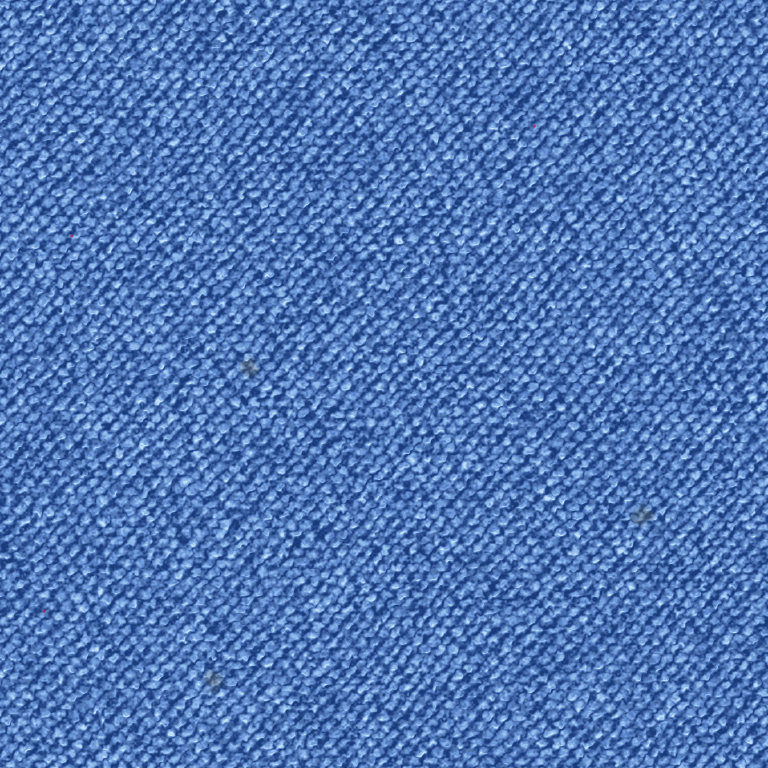
Give the GLSL for this texture, as a three.js fragment shader.

```glsl
// Blue woven cloth with slanted, glinting stitches and a few faint stains.
varying vec2 vUv;

vec2 hash22(vec2 p) {
  vec3 q = fract(vec3(p.xyx) * vec3(0.1031, 0.1030, 0.0973));
  q += dot(q, q.yzx + 33.33);
  return fract((q.xx + q.yz) * q.zy);
}

// Two independent channels of smooth value noise
vec2 noise2(vec2 p) {
  vec2 cell = floor(p);
  vec2 f = fract(p);
  f = f * f * (3.0 - 2.0 * f);
  vec2 low = mix(hash22(cell), hash22(cell + vec2(1.0, 0.0)), f.x);
  vec2 high = mix(hash22(cell + vec2(0.0, 1.0)), hash22(cell + 1.0), f.x);
  return mix(low, high, f.y);
}

vec2 rotate(vec2 p, float angle) {
  float c = cos(angle), s = sin(angle);
  return vec2(c * p.x + s * p.y, c * p.y - s * p.x);
}

// Brightness of the topmost stitch on a brick-like sheared lattice
float weave(vec2 p, vec2 fray) {
  float row = p.y / 0.6;
  vec2 home = floor(vec2(p.x - 0.58 * row, row));
  float top = 0.0;
  for (int j = -1; j <= 1; j++) {
    for (int i = -1; i <= 1; i++) {
      vec2 id = home + vec2(float(i), float(j));
      vec2 rnd = hash22(id + 101.0);
      vec2 center = id + 0.5 + (hash22(id + 217.0) - 0.5) * 0.17;
      vec2 d = p - vec2(center.x + 0.58 * center.y, 0.6 * center.y) + fray;
      vec2 body = rotate(d, 0.4 + 0.4 * rnd.x) / vec2(0.46, 0.27);
      float r2 = dot(body, body);
      // Bright curl of thread along the lower edge
      vec2 curl = d - vec2(0.03, -0.14);
      curl.y -= 1.3 * curl.x * curl.x;
      curl = rotate(curl, 0.3) / vec2(0.25, 0.075);
      float stitch = exp(-r2 * sqrt(r2)) * (0.78 + 0.26 * rnd.y);
      stitch += 0.6 * rnd.x * exp(-dot(curl, curl));
      top = max(top, stitch);
    }
  }
  return top;
}

// Shadow to highlight blues
vec3 dye(float tone) {
  vec3 c = mix(vec3(0.10, 0.23, 0.48), vec3(0.15, 0.29, 0.55), smoothstep(-0.2, 0.05, tone));
  c = mix(c, vec3(0.24, 0.39, 0.65), smoothstep(0.05, 0.22, tone));
  c = mix(c, vec3(0.32, 0.47, 0.69), smoothstep(0.22, 0.41, tone));
  c = mix(c, vec3(0.34, 0.51, 0.80), smoothstep(0.41, 0.54, tone));
  c = mix(c, vec3(0.44, 0.61, 0.85), smoothstep(0.54, 0.71, tone));
  c = mix(c, vec3(0.56, 0.73, 0.92), smoothstep(0.78, 0.98, tone));
  return mix(c, vec3(0.76, 0.88, 0.97), smoothstep(1.02, 1.4, tone));
}

void main() {
  // Uneven pull of the cloth and ragged stitch edges
  vec2 p = vUv * 50.0;
  p += (noise2(vUv * 5.0) - 0.5) * 0.9 + (noise2(vUv * 22.0 + 5.0) - 0.5) * 0.2;
  vec2 fray = (noise2(vUv * 190.0 + 9.0) - 0.5) * 0.34;

  // Stitches, fine fibres and slight wear
  vec2 fibre = noise2(rotate(vUv, 0.5) * vec2(190.0, 280.0) + 300.0);
  vec2 lint = noise2(vUv * 340.0 + 40.0);
  float tone = weave(p, fray) - 0.09;
  tone += (fibre.x - 0.5) * 0.48 + (lint.x - 0.5) * 0.48;
  tone += (noise2(vUv * 5.0 + 13.0).x - 0.5) * 0.03;
  tone += (noise2(vUv * 17.0 + 70.0).y - 0.5) * 0.04;
  vec3 color = dye(tone);

  // Sparse grey-tan stains and tiny red flecks
  for (int i = 0; i < 3; i++) {
    vec2 seed = vec2(float(i) * 7.0 + 3.0, 19.0);
    vec2 stainAt = 0.1 + 0.8 * hash22(seed + 31.0);
    vec2 fleckAt = 0.05 + 0.9 * hash22(seed + 53.0);
    float stain = 1.0 - smoothstep(0.004, 0.018, length(vUv - stainAt + fray * 0.03));
    float fleck = 1.0 - smoothstep(0.001, 0.0028, length(vUv - fleckAt));
    vec3 dust = vec3(0.30, 0.36, 0.40) + 0.30 * clamp(tone, 0.0, 1.0);
    color = mix(color, dust, 0.55 * stain);
    color = mix(color, vec3(0.70, 0.15, 0.35), 0.8 * fleck);
  }

  gl_FragColor = vec4(color, 1.0);
}
```
